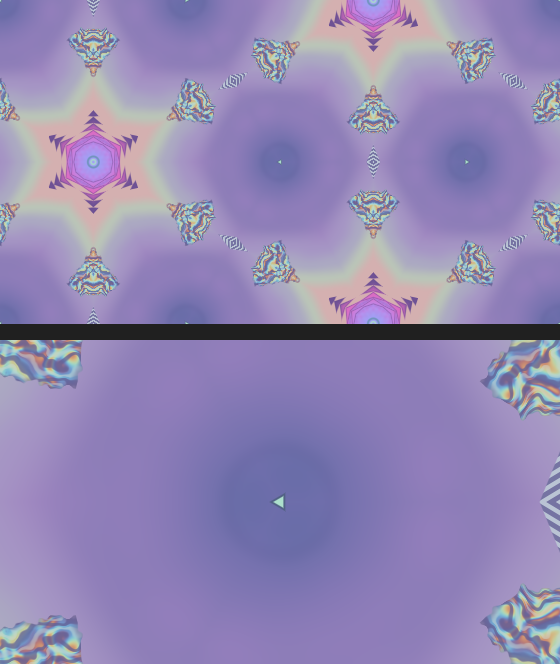
Top, the full canvas; bottom, a detail of the centre.
Write a WebGL 2 fragment shader that draws this pattern.

```glsl
#version 300 es
precision highp float;
// Hexagonal kaleidoscope: pastel stars with snowflakes, jewel clusters and dusky violet hollows.
uniform vec2 u_resolution;
out vec4 fragColor;

const float PI = 3.14159265;
const vec2 CELL = vec2(1.7320508, 1.0);   // one centred cell, in canvas heights
const vec2 VERTEX = vec2(0.5, 0.288675);  // corner of the folded hexagon

float hash(vec2 p) {
  p = fract(p * vec2(0.1031, 0.1137));
  p += dot(p, p.yx + 33.33);
  return fract((p.x + p.y) * p.x * 17.0);
}

float noise(vec2 p) {
  vec2 i = floor(p), f = fract(p);
  f = f * f * (3.0 - 2.0 * f);
  return mix(mix(hash(i), hash(i + vec2(1, 0)), f.x),
             mix(hash(i + vec2(0, 1)), hash(i + vec2(1, 1)), f.x), f.y);
}

float cover(float d, float soft) { return 1.0 - smoothstep(-soft, soft, d); }

// Vector from the nearer of the two star centres in the cell.
vec2 fromStar(vec2 uv) {
  vec2 a = (fract(uv - vec2(1.0 / 6.0, 0.5) + 0.5) - 0.5) * CELL;
  vec2 b = (fract(uv - vec2(2.0 / 3.0, 0.0) + 0.5) - 0.5) * CELL;
  return dot(a, a) < dot(b, b) ? a : b;
}

// Mirror fold into a 30 degree wedge: x along an arm, y across it.
vec2 foldSix(vec2 q) {
  float a = abs(mod(atan(q.x, q.y) + PI / 6.0, PI / 3.0) - PI / 6.0);
  return length(q) * vec2(cos(a), sin(a));
}

vec3 background(vec2 w) {
  float cloud = noise(w * 15.0 + 3.0) - 0.5;
  float hollow = distance(w, VERTEX);
  float star = dot(w, vec2(0.521, 0.853)) + 0.018 * cloud;
  vec3 dusk = mix(vec3(0.43, 0.43, 0.67), vec3(0.55, 0.49, 0.72), smoothstep(0.02, 0.17, hollow));
  dusk = mix(dusk, vec3(0.62, 0.52, 0.75), smoothstep(0.17, 0.29, hollow));
  dusk += vec3(0.05, 0.01, 0.03) * cloud;
  dusk -= 0.012 * cover(abs(hollow - 0.055) - 0.008, 0.008);
  // Star colours from the core outwards
  vec3 col = mix(vec3(0.83, 0.69, 0.69), vec3(0.73, 0.77, 0.72), smoothstep(0.105, 0.15, star));
  col = mix(col, vec3(0.67, 0.66, 0.76), smoothstep(0.145, 0.195, star));
  col = mix(col, vec3(0.65, 0.59, 0.77), smoothstep(0.19, 0.24, star));
  return mix(col, dusk, smoothstep(0.225, 0.31, star));
}

vec3 snowflake(vec3 col, vec2 w, float px) {
  const float ROW = 0.02;
  float y = w.x + 0.5 * w.y, r = length(w);
  float row = floor(y / ROW), mid = (row + 0.5) * ROW;
  float halfWidth = max(0.012 + 0.55 * (0.157 - mid), 0.006);
  float blade = (abs(y - mid) / (0.5 * ROW) + w.y / halfWidth - 1.0) * 0.008;
  vec3 violet = mix(vec3(0.62, 0.62, 0.95), vec3(0.76, 0.52, 0.90), smoothstep(0.015, 0.06, r));
  vec3 pink = mix(violet, vec3(0.86, 0.42, 0.76), smoothstep(0.055, 0.095, r));
  vec3 bladeCol = mix(pink, vec3(0.43, 0.32, 0.58), smoothstep(0.09, 0.135, y));
  // Body with chevron bands and small facets
  float band = 0.5 + 0.5 * cos(2.0 * PI * y / ROW);
  float facet = 0.5 + 0.5 * cos(w.y * 330.0) * cos(w.x * 210.0);
  vec3 bodyCol = mix(pink, vec3(0.52, 0.38, 0.76), 0.5 * band * smoothstep(0.03, 0.09, r));
  bodyCol = mix(bodyCol, vec3(0.66, 0.64, 0.98), 0.35 * facet);
  col = mix(col, bodyCol, cover(y - 0.092, px));
  float arm = cover(blade, px) * step(row, 7.5) * step(2.5, row);
  bladeCol = mix(bladeCol, vec3(0.42, 0.30, 0.58), 0.6 * cover(abs(blade + 0.0015) - 0.0012, px));
  col = mix(col, bladeCol, arm);
  // Ringed centre
  col = mix(col, vec3(0.45, 0.58, 0.75), cover(abs(r - 0.017) - 0.003, px));
  return mix(col, vec3(0.66, 0.82, 0.82), cover(abs(r - 0.007) - 0.003, px));
}

vec3 jewel(vec3 col, vec2 w, float px) {
  float rough = noise(w * 130.0) - 0.5;
  float sides = dot(w - vec2(0.268, 0.0), vec2(-0.605, 0.796));
  float crown = dot(w - vec2(0.376, 0.082), vec2(0.763, 0.646));
  float d = max(max(sides, crown), w.x - 0.412) + 0.010 * rough;
  d = min(d, abs(length(w - vec2(0.271, 0.0)) - 0.006) - 0.002);
  // Warped feather stripes in shifting pastel tints
  vec2 warp = vec2(noise(w * 38.0), noise(w * 38.0 + 17.0)) - 0.5;
  vec2 s = w + 0.035 * warp;
  float stripe = sin(s.x * 330.0 - s.y * 210.0 + 3.0 * rough);
  float tint = noise(s * vec2(95.0, 60.0) + 9.0);
  vec3 gem = 0.64 + 0.19 * cos(2.0 * PI * (1.5 * tint + vec3(0.0, 0.22, 0.40)));
  gem = mix(gem, vec3(0.38, 0.37, 0.58), 0.75 * smoothstep(0.1, 0.9, stripe));
  gem = mix(gem, vec3(0.80, 0.84, 0.82), 0.5 * smoothstep(0.5, 1.0, -stripe));
  gem = mix(gem, vec3(0.45, 0.40, 0.58), 0.5 * smoothstep(-0.006, 0.0, d));
  return mix(col, gem, cover(d, px));
}

vec3 spindle(vec3 col, vec2 w, float px) {
  float t = 0.5 - w.x;
  float d = (t / 0.052 + w.y / 0.021 - 1.0) * 0.019;
  float stripe = smoothstep(-0.3, 0.5, cos((t + 0.6 * w.y) * 560.0));
  vec3 tone = mix(vec3(0.44, 0.44, 0.62), vec3(0.74, 0.79, 0.84), stripe);
  return mix(col, tone, 0.9 * cover(d, px));
}

void main() {
  float px = 0.8 / u_resolution.y;
  vec2 w = foldSix(fromStar(gl_FragCoord.xy / u_resolution));
  vec3 col = background(w);
  col = snowflake(col, w, px);
  col = jewel(col, w, px);
  col = spindle(col, w, px);
  // Tiny triangle in each hollow
  float tri = VERTEX.y - w.y;
  col = mix(col, vec3(0.32, 0.38, 0.52), cover(tri - 0.0055, px));
  col = mix(col, vec3(0.68, 0.88, 0.80), cover(tri - 0.0035, px));
  fragColor = vec4(col, 1.0);
}
```
